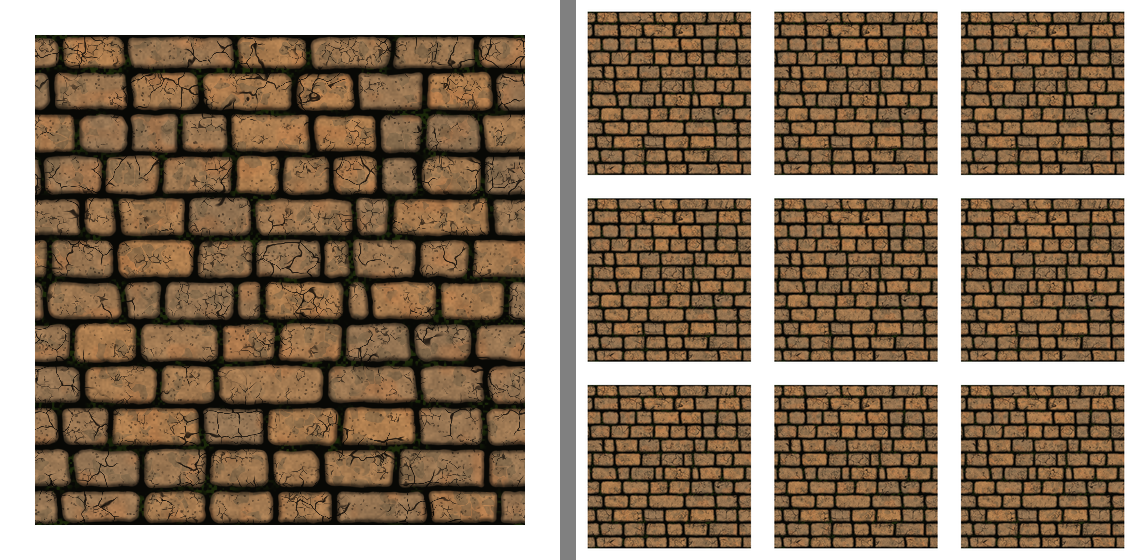
Left, the tile; right, the same tile 3 across and 3 down.
Give the GLSL for this texture, as a three.js fragment shader.

```glsl
// Worn sandstone paving in twelve uneven rows with dark mossy joints, inside a white margin.
varying vec2 vUv;

float hash(vec2 p) {
  vec3 q = fract(p.xyx * 0.1031);
  q += dot(q, q.yzx + 33.33);
  return fract((q.x + q.y) * q.z);
}

// Value noise that wraps after n cells.
float noise(vec2 p, float n) {
  vec2 i = floor(p * n), f = fract(p * n);
  f = f * f * (3.0 - 2.0 * f);
  vec2 a = mod(i, n), b = mod(i + 1.0, n);
  return mix(mix(hash(a), hash(vec2(b.x, a.y)), f.x),
             mix(hash(vec2(a.x, b.y)), hash(b), f.x), f.y);
}

// Wrapping cellular noise: nearest distance, gap to the second nearest, cell value.
vec3 cells(vec2 p, float n) {
  vec2 i = floor(p * n), f = fract(p * n);
  float first = 8.0, second = 8.0, value = 0.0;
  for (int y = -1; y <= 1; y++) {
    for (int x = -1; x <= 1; x++) {
      vec2 o = vec2(float(x), float(y));
      vec2 id = mod(i + o, n);
      float d = length(o + vec2(hash(id + 7.0), hash(id + 71.0)) - f);
      if (d < first) {
        second = first;
        first = d;
        value = hash(id + 133.0);
      } else {
        second = min(second, d);
      }
    }
  }
  return vec3(first, second - first, value);
}

// Stones per row, one digit per row counted from the bottom.
float stonesInRow(float row) {
  float digits = row < 6.0 ? 976777.0 : 678978.0;
  return mod(floor((digits + 0.5) / pow(10.0, mod(row, 6.0))), 10.0);
}

// Jittered, slightly leaning joint, measured in mean stone widths.
float joint(float i, float row, float n, float height) {
  vec2 id = vec2(mod(i, n), row);
  return i + 0.06 + 0.68 * hash(id + 19.0) + 0.1 * (hash(id + 47.0) - 0.5) * height;
}

float roundedBox(vec2 p, vec2 halfSize, float radius) {
  vec2 q = abs(p) - halfSize + radius;
  return length(max(q, 0.0)) + min(max(q.x, q.y), 0.0) - radius;
}

void main() {
  vec2 p = (vUv - 0.0625) / 0.875;
  vec2 wobble = vec2(noise(p, 31.0), noise(p + 0.37, 31.0)) - 0.5;
  vec2 ripple = vec2(noise(p, 90.0), noise(p + 0.61, 90.0)) - 0.5;
  vec2 q = p + 0.005 * wobble + 0.0025 * ripple;

  // Row and stone bounds; the outer rows are a little lower.
  float v = (q.y - 0.5) * 11.7 + 6.0;
  float row = clamp(floor(v), 0.0, 11.0);
  float low = max((row - 6.0) / 11.7 + 0.5, 0.0);
  float high = min((row - 5.0) / 11.7 + 0.5, 1.0);
  float n = stonesInRow(row);
  float u = q.x * n, height = v - row - 0.5;
  float i = floor(u);
  if (u < joint(i, row, n, height)) i -= 1.0;
  float left = joint(i, row, n, height) / n;
  float right = joint(i + 1.0, row, n, height) / n;
  vec2 id = vec2(mod(i, n), row);

  // Rounded stone outline.
  vec2 halfSize = 0.5 * vec2(right - left, high - low) - 0.0042 - 0.0018 * hash(id + 5.0);
  float radius = min(mix(0.008, 0.021, hash(id + 83.0)), halfSize.x);
  vec2 local = q - 0.5 * vec2(left + right, low + high);
  float d = roundedBox(local, halfSize, radius);

  // Clay tone per stone, mottled with grey and rust.
  float tone = hash(id + 211.0);
  vec3 stone = mix(vec3(0.57, 0.45, 0.325), vec3(0.68, 0.49, 0.305), tone);
  stone = mix(stone, vec3(0.72, 0.46, 0.27), 0.4 * smoothstep(0.55, 0.9, noise(p + 0.2, 27.0)));
  vec3 blotch = cells(p + 0.02 * wobble + 0.012 * ripple, 44.0);
  float stain = smoothstep(0.68, 0.8, blotch.z) * smoothstep(0.02, 0.2, blotch.y);
  stone = mix(stone, vec3(0.43, 0.36, 0.26), 0.5 * stain);
  stone *= 0.86 + 0.16 * noise(p, 60.0) + 0.14 * noise(p, 230.0);

  // Pits, short fissures and a few long cracks.
  vec3 pit = cells(p + 0.004 * ripple, 125.0);
  float pits = (1.0 - smoothstep(0.12, 0.38, pit.x)) * step(0.72, pit.z);
  vec3 fissure = cells(p + 0.012 * ripple, 58.0);
  float fissures = (1.0 - smoothstep(0.02, 0.13, fissure.y)) * smoothstep(0.58, 0.75, noise(p + 0.43, 37.0));
  vec3 crack = cells(p + 0.022 * wobble + 0.008 * ripple, 21.0);
  float cracks = (1.0 - smoothstep(0.015, 0.06, crack.y)) * smoothstep(0.6, 0.72, noise(p + 0.15, 17.0));
  stone *= 1.0 - 0.5 * pits * noise(p, 40.0);
  stone *= (1.0 - 0.55 * fissures) * (1.0 - 0.75 * cracks);

  // Soft worn edge, lit from above.
  float rim = smoothstep(-0.012, -0.002, d);
  stone *= 1.0 - 0.45 * rim * rim;
  stone *= 1.0 + 0.1 * rim * clamp(local.y / halfSize.y, -1.0, 1.0);
  stone *= 1.0 - 0.18 * smoothstep(0.55, 1.0, -local.y / halfSize.y);

  // Dark joints with clumps of moss.
  float moss = smoothstep(0.45, 0.8, noise(p + 0.7, 23.0)) * smoothstep(0.35, 0.8, noise(p, 190.0));
  vec3 gap = mix(vec3(0.03, 0.03, 0.02), vec3(0.11, 0.16, 0.04), moss);
  vec3 color = mix(stone, gap, smoothstep(-0.0022, 0.0018, d));

  // White margin.
  vec2 edge = abs(vUv - 0.5) - 0.4375;
  color = mix(color, vec3(1.0), smoothstep(-0.001, 0.001, max(edge.x, edge.y)));
  gl_FragColor = vec4(color, 1.0);
}
```
